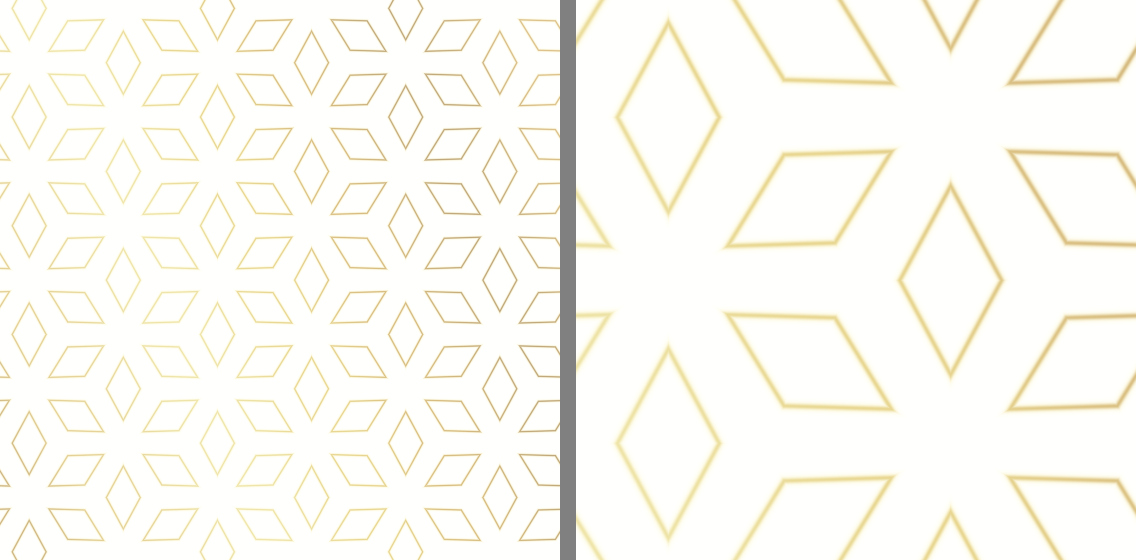
Left: the whole. Right: its middle third, enlarged.
This pattern is drawn by a WebGL 2 fragment shader. Its source:

```glsl
#version 300 es
precision highp float;
// Thin gold outlines of six-pointed stars, each made of separate rhombi on white.
// A rhombus sits on every edge of a triangular lattice, folded by three rotations;
// a slanted gradient runs from pale yellow to bronze under a soft yellow fringe.

uniform vec2 u_resolution;
out vec4 fragColor;

const float STAR_SPACING = 0.1941;                // distance between star centres
const vec2 STAR_CENTRE = vec2(0.0521, 0.888);
const vec2 RHOMBUS_HALF = vec2(0.0303, 0.0562);   // half width, half length
const float LINE_RADIUS = 0.0015;                 // soft falloff of the line
const float LINE_STRENGTH = 0.73;
const float LINE_GREYING = 0.30;                  // how muted the line core is
const float HALO_RADIUS = 0.0030;                 // wider falloff of the fringe
const float HALO_STRENGTH = 0.16;
const float GRADIENT_SLANT = 0.4;
const vec3 PAPER = vec3(1.0, 1.0, 0.995);
const vec3 HALO = vec3(1.0, 0.93, 0.35);

const int STOPS = 7;
const float STOP_AT[STOPS] = float[](-0.34, -0.18, 0.08, 0.30, 0.46, 0.69, 0.93);
const vec3 STOP_GOLD[STOPS] = vec3[](
    vec3(0.79, 0.61, 0.26),
    vec3(0.90, 0.76, 0.36),
    vec3(0.94, 0.87, 0.47),
    vec3(0.92, 0.79, 0.31),
    vec3(0.85, 0.65, 0.24),
    vec3(0.71, 0.53, 0.23),
    vec3(0.87, 0.67, 0.30));

// Distance to the outline of an upright rhombus, with mitred corners.
float rhombusOutline(vec2 p) {
    vec2 sideNormal = normalize(RHOMBUS_HALF.yx);
    return abs(dot(abs(p) - vec2(RHOMBUS_HALF.x, 0.0), sideNormal));
}

// Offset from the nearest centre of a rectangular grid.
vec2 foldToCell(vec2 p, vec2 cell) {
    return p - cell * floor(p / cell + 0.5);
}

// Distance to the nearest outline, over the three edge directions.
float starLattice(vec2 p) {
    vec2 cell = STAR_SPACING * vec2(sqrt(3.0), 1.0);
    float nearest = 1.0;
    for (int k = 0; k < 3; k++) {
        float angle = radians(60.0) * float(k);
        float c = cos(angle), s = sin(angle);
        vec2 q = mat2(c, s, -s, c) * p - vec2(0.0, 0.5 * STAR_SPACING);
        nearest = min(nearest, rhombusOutline(foldToCell(q, cell)));
        nearest = min(nearest, rhombusOutline(foldToCell(q - 0.5 * cell, cell)));
    }
    return nearest;
}

// Gold foil colour along the slanted gradient, slightly muted.
vec3 goldAt(vec2 p) {
    float t = p.x - GRADIENT_SLANT * (1.0 - p.y);
    vec3 gold = STOP_GOLD[0];
    for (int i = 1; i < STOPS; i++) {
        gold = mix(gold, STOP_GOLD[i], smoothstep(STOP_AT[i - 1], STOP_AT[i], t));
    }
    float luma = dot(gold, vec3(0.299, 0.587, 0.114));
    return mix(gold, vec3(luma), LINE_GREYING);
}

// Bell-shaped falloff away from a line.
float bell(float d, float radius) {
    return exp(-d * d / (radius * radius));
}

void main() {
    float canvasSize = min(u_resolution.x, u_resolution.y);
    vec2 p = gl_FragCoord.xy / canvasSize;
    float pixel = 1.0 / canvasSize;
    float d = starLattice(p - STAR_CENTRE);

    // Yellow fringe first, then the soft line; never narrower than a pixel.
    float halo = HALO_STRENGTH * bell(d, HALO_RADIUS);
    float line = LINE_STRENGTH * bell(d, max(LINE_RADIUS, 0.6 * pixel));

    vec3 colour = mix(PAPER, HALO, halo);
    colour = mix(colour, goldAt(p), line);
    fragColor = vec4(colour, 1.0);
}
```
